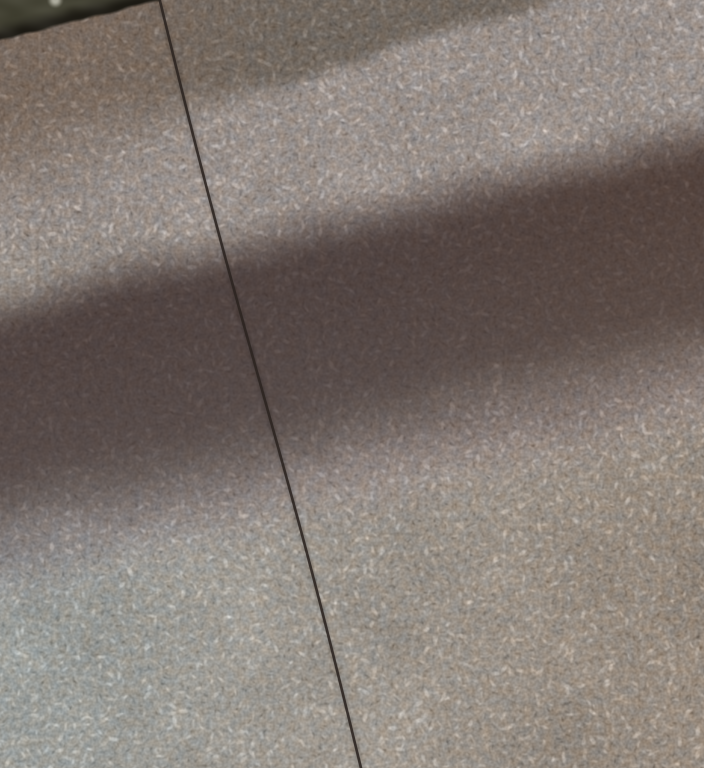
This texture is drawn by a WebGL 2 fragment shader. Its source:

```glsl
#version 300 es
precision highp float;
// Speckled stone floor crossed by soft slanted shadows and one thin joint.
// Shadows are smoothsteps across tilted axes; the grain is layered gradient
// noise plus randomly turned chips scattered on a jittered grid.
uniform vec2 u_resolution;
out vec4 fragColor;

vec2 hash2(vec2 p) {
    vec3 q = fract(p.xyx * vec3(0.1031, 0.1030, 0.0973));
    q += dot(q, q.yzx + 33.33);
    return fract((q.xx + q.yz) * q.zy);
}

float gradientNoise(vec2 p) {
    vec2 i = floor(p), f = p - i;
    vec2 w = f * f * f * (f * (f * 6.0 - 15.0) + 10.0);
    vec4 d;
    for (int k = 0; k < 4; k++) {
        vec2 corner = vec2(k & 1, k >> 1);
        float a = 6.2832 * hash2(i + corner + 40.0).x;
        d[k] = dot(vec2(cos(a), sin(a)), f - corner);
    }
    return mix(mix(d.x, d.y, w.x), mix(d.z, d.w, w.x), w.y);
}

// Signed brightness of small elongated chips, one per cell
float chips(vec2 p, float blur) {
    vec2 cell = floor(p);
    float sum = 0.0;
    for (int y = -1; y <= 1; y++)
    for (int x = -1; x <= 1; x++) {
        vec2 id = cell + vec2(x, y) + 70.0;
        vec2 r = hash2(id), s = hash2(id + 311.0);
        vec2 q = p - (id - 70.0) - r;
        float a = 3.1416 * s.x;
        q = mat2(cos(a), -sin(a), sin(a), cos(a)) * q;
        float d = length(q * vec2(0.6, 1.3)) - 0.12 - 0.2 * r.x * s.y;
        float tone = s.y > 0.42 ? s.y : -0.75 * (1.0 - s.y);
        sum += tone * (1.0 - smoothstep(-blur, blur, d));
    }
    return sum;
}

void main() {
    vec2 p = gl_FragCoord.xy / u_resolution.y;
    float px = 1.0 / u_resolution.y;

    // Lit stone: cool at lower left, warm at lower right
    vec3 stone = vec3(0.605, 0.575, 0.54);
    stone = mix(stone, vec3(0.60, 0.62, 0.61), 0.8 * exp(-9.0 * dot(p - vec2(0.0, 0.13), p - vec2(0.0, 0.13))));
    stone = mix(stone, vec3(0.575, 0.53, 0.485), smoothstep(0.45, 0.95, p.x) * (1.0 - smoothstep(0.3, 0.6, p.y)));
    stone = mix(stone, vec3(0.595, 0.56, 0.54), smoothstep(0.55, 0.75, p.y));
    stone *= 1.0 + 0.07 * gradientNoise(p * 5.0) + 0.05 * gradientNoise(p * 14.0);

    // Upper brown shadow, crisper towards the right
    float wobble = 0.012 * gradientNoise(p * 9.0) + 0.008 * gradientNoise(p * 30.0);
    float upper = p.y - 0.31 * p.x + wobble;
    float soft = mix(0.09, 0.014, smoothstep(0.05, 0.4, p.x));
    float brown = smoothstep(0.775 - soft, 0.78 + soft, upper);
    vec3 brownTone = mix(vec3(0.455, 0.395, 0.35), vec3(0.425, 0.39, 0.355), smoothstep(0.1, 0.4, p.x));
    vec3 color = mix(stone, brownTone, 0.92 * brown);

    // Broad central shadow, with a longer fade on its lower side
    float across = p.y - 0.241 * p.x + wobble;
    float shade = smoothstep(0.215, 0.40, across) * (1.0 - smoothstep(0.555, 0.655, across));
    vec3 shadeTone = mix(vec3(0.345, 0.30, 0.29), vec3(0.315, 0.265, 0.255), smoothstep(0.35, 0.55, across));
    shadeTone += vec3(0.012, 0.0, -0.012) * smoothstep(0.4, 0.9, p.x);
    color = mix(color, shadeTone, shade);
    float fringe = smoothstep(0.18, 0.27, across) * (1.0 - smoothstep(0.27, 0.36, across));
    color += vec3(0.004, -0.004, 0.008) * fringe;

    // Grain, muted inside the shadows
    float light = (1.0 - 0.68 * shade) * (1.0 - 0.3 * brown);
    float fine = gradientNoise(p * 150.0) + 0.8 * gradientNoise(p * 260.0 + 9.0);
    float flakes = chips(p * 88.0, 0.12 + 60.0 * px);
    color += light * (0.085 * fine + 0.13 * flakes);
    float tint = gradientNoise(p * 75.0 + 21.0);
    color += light * 0.035 * tint * vec3(1.0, 0.0, -1.0);

    // Long joint between slabs
    float jointX = 0.470 - 0.262 * p.y + 0.003 * sin(6.2832 * p.y);
    float gap = abs(p.x - jointX) * 0.967;
    color *= 1.0 - 0.12 * (1.0 - smoothstep(0.001, 0.007, gap));
    float joint = 1.0 - smoothstep(0.0016 - 0.6 * px, 0.0016 + 0.8 * px, gap);
    color = mix(color, vec3(0.17, 0.14, 0.125), 0.88 * joint);

    // Dark strip in the upper left corner with a blurred glint
    float rim = p.y - 0.948 - 0.25 * p.x + 0.003 * gradientNoise(p * 40.0);
    float leftSide = 1.0 - smoothstep(-0.002, 0.002, p.x - jointX);
    vec3 strip = mix(vec3(0.13, 0.12, 0.095), vec3(0.27, 0.265, 0.21), smoothstep(0.004, 0.025, rim));
    strip += 0.06 * gradientNoise(p * vec2(25.0, 60.0));
    strip += 0.4 * (1.0 - smoothstep(0.002, 0.012, length(p - vec2(0.072, 1.0))));
    color = mix(color, strip, leftSide * smoothstep(-0.003, 0.003, rim));

    fragColor = vec4(clamp(color, 0.0, 1.0), 1.0);
}
```
